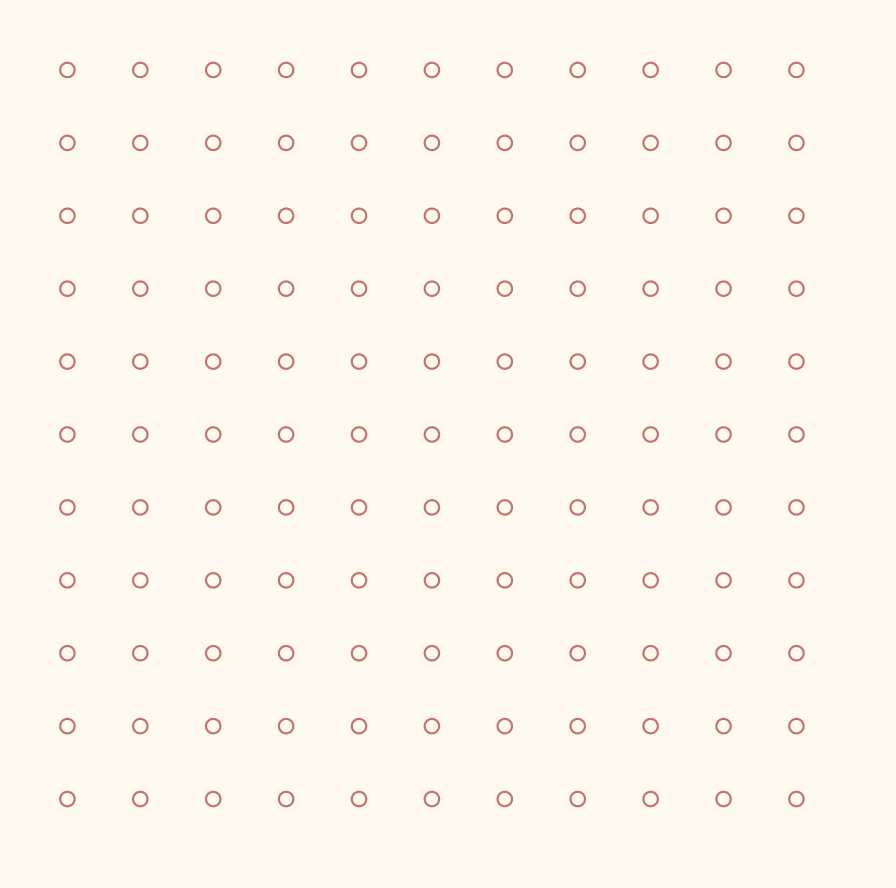
A Shadertoy shader for this pattern:

```glsl
// A square lattice of small rose rings, eleven by eleven, on plain cream paper.
// Each point is folded to its nearest lattice node, clamped so the margins stay
// empty, and a circle distance there is stroked with a pixel-wide soft edge.

// Distance to a circular line of the given radius and stroke width.
float ringDistance(vec2 p, float radius, float width) {
    return abs(length(p) - radius) - 0.5 * width;
}

// Offset from the nearest node of the finite lattice.
vec2 latticeOffset(vec2 p, vec2 firstNode, float spacing, float count) {
    vec2 node = clamp(round((p - firstNode) / spacing), 0.0, count - 1.0);
    return p - firstNode - node * spacing;
}

void mainImage(out vec4 fragColor, in vec2 fragCoord) {
    // Lengths are fractions of the canvas height.
    vec2 p = fragCoord / iResolution.y;
    float pixel = 1.0 / iResolution.y;

    vec2 cell = latticeOffset(p, vec2(0.0759, 0.1002), 0.0821, 11.0);
    float d = ringDistance(cell, 0.0081, 0.0025);

    // Stroke the rings over the paper.
    float ink = clamp(0.5 - d / pixel, 0.0, 1.0);
    vec3 paper = vec3(1.0, 0.98, 0.94);
    vec3 rose = vec3(0.77, 0.45, 0.44);
    fragColor = vec4(mix(paper, rose, ink), 1.0);
}
```
